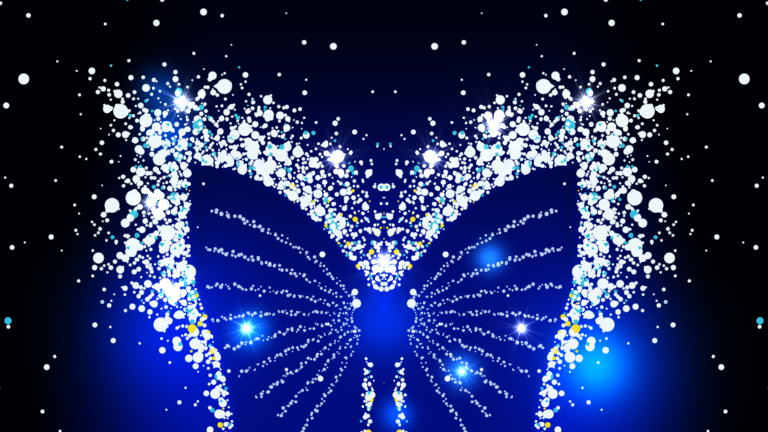
Reproduce this background procedurally as a Shadertoy shader.

```glsl
// Butterfly of glittering dots on a deep blue glow, mirrored about the middle.

float hash(vec2 s) {
    return fract(sin(dot(s, vec2(12.9898, 78.233))) * 43758.545);
}

// Approximate signed distance to the right wing, negative inside.
float wingDistance(vec2 q) {
    float x = min(q.x, 0.42);
    float t = 1.0 - x / 0.42;
    float top = 0.61 - 0.33 * t * t;
    float side = 0.345 + 0.10 * smoothstep(0.0, 0.45, q.y);
    return max((q.y - top) * (0.6 + 0.9 * x), q.x - side);
}

// Chance of finding a dot of the given radius at q.
float dotDensity(vec2 q, float radius) {
    float d = wingDistance(q) - 0.6 * radius;
    float width = mix(0.06, 0.23, smoothstep(0.1, 0.38, q.y));
    float ceiling = 0.64 + 0.6 * q.x;
    float band = pow(clamp(1.0 - d / width, 0.0, 1.0), 1.2);
    band *= 1.0 - smoothstep(ceiling - 0.06, ceiling + 0.03, q.y);
    band += 0.035 * step(d, width + 0.04) * step(q.y, ceiling + 0.06);
    band *= smoothstep(0.0, 0.006, d) * smoothstep(0.04, 0.07, length(q - vec2(0.0, 0.28)));
    band *= mix(1.0, smoothstep(0.02, 0.2, q.x), smoothstep(0.006, 0.012, radius));
    // Twin strands below the body
    float strand = step(abs(q.x - 0.043 + 0.06 * q.y), 0.013) * step(q.y, 0.17);
    return max(band, 0.8 * strand * step(radius, 0.009));
}

float glow(vec2 p, vec2 center, float size) {
    vec2 v = (p - center) / size;
    return exp(-dot(v, v));
}

// Bright core with thin rays
float star(vec2 p, vec2 center, float size) {
    vec2 v = p - center;
    float r = length(v) / size, a = atan(v.y, v.x) + 0.3;
    float rays = pow(abs(cos(a * 4.0)), 24.0) + 0.7 * pow(abs(cos(a * 2.5 + 1.0)), 40.0);
    return 1.3 * exp(-r * r * 9.0) + 0.7 * rays * exp(-r * 2.2) + 0.25 * exp(-r * 2.5);
}

void mainImage(out vec4 fragColor, in vec2 fragCoord) {
    vec2 p = (fragCoord - vec2(0.5 * iResolution.x, 0.0)) / iResolution.y;
    vec2 q = vec2(abs(p.x), p.y);
    float aa = 1.0 / iResolution.y;

    // Backdrop: black sides, blue rising from below
    float side = 1.0 - smoothstep(0.36, 0.84 - 0.2 * p.y, q.x);
    float rise = 1.0 - smoothstep(0.25, 1.0, p.y);
    vec3 col = vec3(0.0, 0.003, 0.015) + vec3(0.0, 0.005, 0.05) * side;
    col += vec3(0.005, 0.05, 0.55) * side * rise;

    // Darker wing, then coloured lights
    float wing = wingDistance(q);
    col *= mix(0.8, 1.0, smoothstep(-0.015, 0.01, wing));
    col += vec3(0.0, 0.14, 0.42) * glow(p, vec2(0.0, 0.26), 0.09);
    col += vec3(0.0, 0.09, 0.45) * glow(p, vec2(-0.52, 0.24), 0.17);
    col += vec3(0.0, 0.12, 0.45) * glow(p, vec2(0.52, 0.16), 0.17);
    col += vec3(0.0, 0.55, 0.45) * glow(p, vec2(0.49, 0.155), 0.075);
    col += vec3(0.0, 0.25, 0.6) * glow(p, vec2(-0.5, 0.69), 0.055);
    col += vec3(0.0, 0.18, 0.45) * glow(p, vec2(-0.52, 0.79), 0.05);
    col += vec3(0.1, 0.5, 0.7) * glow(p, vec2(0.245, 0.403), 0.033);
    col += vec3(0.1, 0.5, 0.7) * glow(p, vec2(0.18, 0.14), 0.036);
    col += vec3(0.0, 0.5, 0.7) * glow(p, vec2(-0.31, 0.235), 0.04);
    col += vec3(0.0, 0.3, 0.6) * glow(p, vec2(0.03, 0.04), 0.035);

    // Dotted veins fanning out from the body
    vec2 fan = q - vec2(0.04, 0.265);
    float r = length(fan), angle = atan(fan.y, fan.x);
    float veins = 0.0;
    for (int i = 0; i < 9; i++) {
        float t = float(i) / 8.0;
        float reach = 0.31 + 0.13 * (1.0 - t) * (1.0 - t);
        for (int s = 0; s < 2; s++) {
            float spacing = 0.010 + 0.004 * float(s);
            float k = floor(r / spacing);
            float at = (k + 0.5) * spacing;
            vec2 seed = vec2(k, float(i + 20 * s));
            float bearing = 0.6 - 1.64 * t + mix(0.9, -0.4, t) * (reach - at);
            float offset = (hash(seed) - 0.5) * 0.012;
            float radius = mix(0.0018, 0.0048, hash(seed + 7.3)) * (0.65 + at);
            float d = length(vec2(r - at, r * (angle - bearing) - offset)) - radius;
            float shown = step(0.03, at) * step(at, reach);
            veins = max(veins, shown * (1.0 - smoothstep(-aa, aa, d)));
        }
    }
    col = mix(col, vec3(0.8, 0.9, 1.0), veins * 0.9);

    // Scattered dots: turned grids from coarse to fine
    for (int i = 0; i < 7; i++) {
        float layer = float(i);
        float size = 0.05 * pow(0.78, layer);
        float c = cos(layer * 1.3 + 0.4), s = sin(layer * 1.3 + 0.4);
        mat2 turn = mat2(c, s, -s, c);
        vec2 cell = floor(turn * q / size);
        vec2 seed = cell + layer * 17.3;
        float radius = size * mix(0.17, 0.36, hash(seed));
        vec2 jitter = vec2(hash(seed + 3.1), hash(seed + 5.7)) - 0.5;
        vec2 center = (cell + 0.5 + jitter * (1.0 - 2.0 * radius / size)) * size * turn;
        float chance = dotDensity(center, radius) * 0.75;
        float disc = 1.0 - smoothstep(-aa, aa, length(q - center) - radius);
        float hue = hash(seed + 11.9);
        vec3 tint = vec3(0.93, 0.97, 0.98);
        if (hue > 0.92) tint = vec3(0.2, 0.75, 0.85);
        else if (hue > 0.87 && center.x < 0.45 && center.y < 0.58) tint = vec3(0.95, 0.88, 0.15);
        col = mix(col, tint, disc * step(hash(seed + 9.2), chance));
    }

    // Sparkles
    float sparkle = star(q, vec2(0.468, 0.764), 0.05) + star(q, vec2(0.112, 0.635), 0.045);
    sparkle += star(p, vec2(0.255, 0.71), 0.05) + star(p, vec2(-0.54, 0.53), 0.04);
    sparkle += star(p, vec2(-0.495, 0.33), 0.045) + star(p, vec2(0.0, 0.395), 0.05);
    sparkle += star(q, vec2(0.318, 0.24), 0.035) + 0.7 * star(p, vec2(0.18, 0.14), 0.03);
    col += vec3(0.9, 0.95, 1.0) * sparkle;

    fragColor = vec4(clamp(col, 0.0, 1.0), 1.0);
}
```
